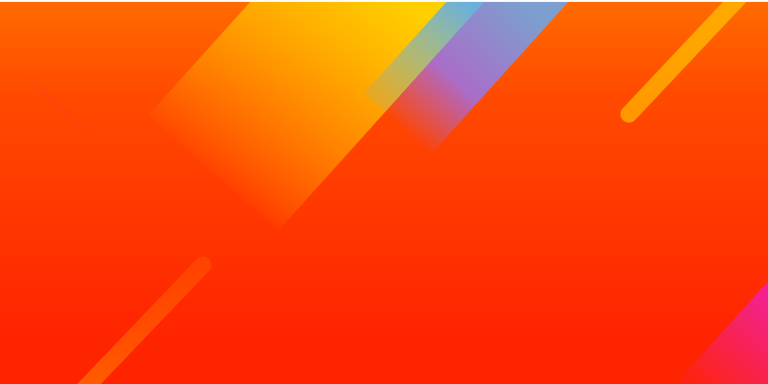
A Shadertoy shader for this background:

```glsl
// Warm orange backdrop crossed by slanted translucent bands and two round-ended rods.
// Bands are boxes in a rotated frame (u along the slant, v across it) that fade
// out towards their lower end; rods are capsule distance fields.

#define SLANT vec2(0.669, 0.743)
#define ROD_RADIUS 0.0222
#define TOP_LINE 0.005
#define YELLOW vec3(1.0, 0.81, 0.0)
#define SKY vec3(0.42, 0.69, 0.86)
#define BLUE vec3(0.49, 0.62, 0.81)
#define PURPLE vec3(0.69, 0.40, 0.78)
#define ROSE vec3(0.93, 0.15, 0.31)
#define MAGENTA vec3(0.95, 0.13, 0.56)
#define AMBER vec3(1.0, 0.66, 0.0)

float pixelSize;

// Smooth coverage of the inside (negative side) of a distance
float coverage(float dist) {
    return clamp(0.5 - dist / pixelSize, 0.0, 1.0);
}

// Coverage of a band between v = left and v = right, above u = end
float band(vec2 uv, float left, float right, float end) {
    float across = max(left - uv.y, uv.y - right);
    return coverage(max(across, end - uv.x));
}

float rod(vec2 p, vec2 a, vec2 b) {
    vec2 axis = b - a;
    float t = clamp(dot(p - a, axis) / dot(axis, axis), 0.0, 1.0);
    return coverage(length(p - a - axis * t) - ROD_RADIUS);
}

// Linear ramp from 0 at a to 1 at b
float ramp(float a, float b, float x) {
    return clamp((x - a) / (b - a), 0.0, 1.0);
}

vec3 backdrop(float y) {
    float green = mix(0.14, 0.23, ramp(0.12, 0.5, y));
    green = mix(green, 0.29, ramp(0.5, 0.75, y));
    green = mix(green, 0.42, ramp(0.75, 1.0, y));
    return vec3(1.0, green, 0.0);
}

void mainImage(out vec4 fragColor, in vec2 fragCoord) {
    vec2 p = fragCoord / iResolution.y;
    pixelSize = 1.0 / iResolution.y;
    vec2 uv = vec2(dot(p, SLANT), dot(p, vec2(SLANT.y, -SLANT.x)));
    vec3 color = backdrop(p.y);

    // Wide yellow band
    float yellowFade = pow(ramp(0.77, 1.45, uv.x), 0.85);
    color = mix(color, YELLOW, band(uv, -0.1815, 0.2713, 0.78) * yellowFade);

    // Blue band: pale where it overlaps the yellow, purple beyond
    float overlap = coverage(uv.y - 0.2713);
    vec3 beyond = mix(PURPLE, BLUE, ramp(1.34, 1.64, uv.x));
    float blueFade = mix(ramp(1.19, 1.38, uv.x), ramp(1.14, 1.55, uv.x), overlap);
    color = mix(color, mix(beyond, SKY, overlap),
                band(uv, 0.198, 0.4338, 1.197) * blueFade);

    // Rose band at the left, magenta corner at the right
    float roseFade = ramp(0.66, 0.30, uv.x);
    color = mix(color, ROSE, band(uv, -0.472, -0.26, 0.63) * roseFade);
    float magentaFade = ramp(1.17, 1.5, uv.x);
    color = mix(color, MAGENTA, band(uv, 1.307, 3.0, 1.17) * magentaFade);

    // Rods
    float brightRod = rod(p, vec2(1.638, 0.703), vec2(2.012, 1.1));
    color = mix(color, AMBER, brightRod * mix(0.82, 1.0, ramp(0.7, 0.95, p.y)));
    float dimRod = rod(p, vec2(0.5286, 0.31), vec2(0.136, -0.1));
    color = mix(color, AMBER, dimRod * mix(0.42, 0.16, ramp(0.0, 0.32, p.y)));

    // Pale line along the top
    color = mix(color, vec3(0.99), coverage(1.0 - TOP_LINE - p.y));
    fragColor = vec4(color, 1.0);
}
```
